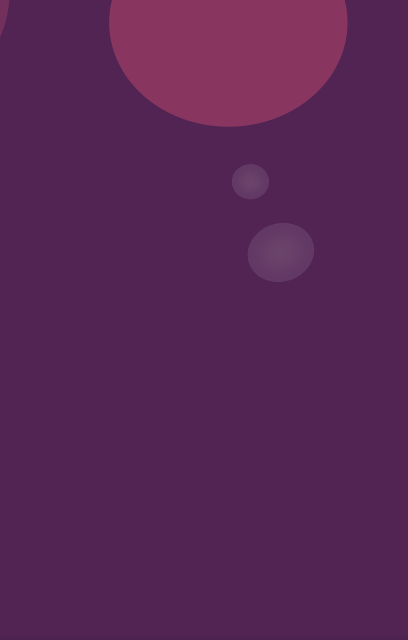
Write a Shadertoy shader that draws this background.

```glsl
const vec3 PLUM = vec3(0.318, 0.141, 0.325);
const vec3 ROSE = vec3(0.533, 0.212, 0.376);
const vec3 MUTED_ROSE = vec3(0.455, 0.188, 0.365);
const vec3 MAUVE_CORE = vec3(0.418, 0.266, 0.418);
const vec3 MAUVE_RIM = vec3(0.384, 0.220, 0.392);

// Offset from the centre in ellipse radii, after undoing the tilt
vec2 ellipseSpace(vec2 point, vec2 center, vec2 radii, float tilt) {
    float c = cos(tilt), s = sin(tilt);
    return mat2(c, -s, s, c) * (point - center) / radii;
}

// Antialiased coverage, using a first-order distance to the ellipse
float ellipseMask(vec2 local, vec2 radii, float pixel) {
    float len = length(local);
    float slope = length(local / radii) / max(len, 0.0001);
    float dist = (len - 1.0) / max(slope, 0.0001);
    return 1.0 - smoothstep(-0.6 * pixel, 0.6 * pixel, dist);
}

// Blend one ellipse, shaded from core to rim, over a base colour
vec3 paintEllipse(vec3 base, vec2 point, vec2 center, vec2 radii, float tilt,
                  vec3 core, vec3 rim, float pixel) {
    vec2 local = ellipseSpace(point, center, radii, tilt);
    vec3 fill = mix(core, rim, smoothstep(0.0, 1.0, length(local)));
    return mix(base, fill, ellipseMask(local, radii, pixel));
}

void mainImage(out vec4 fragColor, in vec2 fragCoord) {
    float pixel = 1.0 / iResolution.y;
    vec2 point = fragCoord * pixel;

    // Flat ground with a faint shade along the lower edge
    vec3 color = PLUM * mix(0.95, 1.0, smoothstep(0.0, 0.008, point.y));

    // Rose discs cut by the upper edge
    color = paintEllipse(color, point, vec2(-0.1628, 1.0130), vec2(0.1777), 0.0,
                         MUTED_ROSE, MUTED_ROSE, pixel);
    color = paintEllipse(color, point, vec2(0.3568, 0.9648), vec2(0.1862, 0.1628), 0.0,
                         ROSE, ROSE, pixel);

    // Soft mauve bubbles
    color = paintEllipse(color, point, vec2(0.3913, 0.7161), vec2(0.0291, 0.0275), 0.0,
                         MAUVE_CORE, MAUVE_RIM, pixel);
    color = paintEllipse(color, point, vec2(0.4388, 0.6055), vec2(0.0525, 0.0455), 0.3,
                         MAUVE_CORE, MAUVE_RIM, pixel);

    fragColor = vec4(color, 1.0);
}
```
